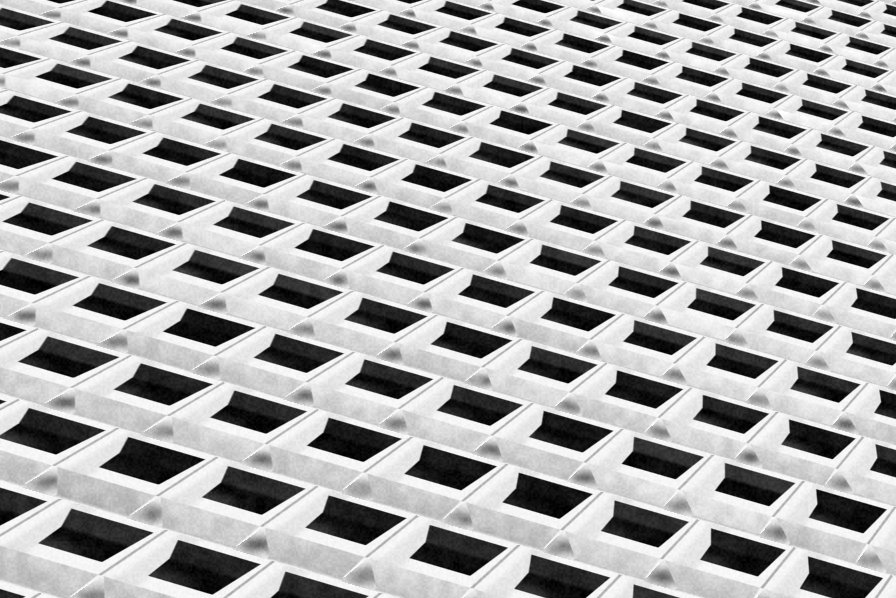
Reproduce this pattern procedurally as a WebGL 2 fragment shader.

```glsl
#version 300 es
precision highp float;
// A tilted facade of white box balconies with black openings, seen in perspective.
// A projective map turns the canvas into a staggered lattice; each cell draws one
// box from slanted edge functions, then per-box variation and film grain are added.

uniform vec2 u_resolution;
out vec4 fragColor;

// Lattice in canvas heights, y down: one column step, one row step, and the origin.
const vec3 COLUMN_STEP = vec3(0.1410, 0.03945, -0.0025);
const vec3 ROW_STEP    = vec3(-0.0592, 0.0627, -0.0556);
const vec3 ORIGIN      = vec3(0.5242, 0.4979, 1.0);

// Box layout in lattice units.
const float STAGGER     = 0.2;    // shift of every second row
const float SLANT       = 0.6;    // lean of the side walls
const float CELL_LEFT   = 0.56;
const float CELL_TOP    = 0.31;
const float FACE_TOP    = 0.35;
const float FACE_BOTTOM = 0.655;
const float OPEN_TOP    = -0.24;
const float OPEN_BOTTOM = 0.215;
const float WALL_FOOT   = -0.02;  // where the back wall meets the floor

// Grey tones and wear.
const float WHITE     = 0.965;
const float FACE_DIM  = 0.77;
const float FACE_LIT  = 0.94;
const float SHADOW    = 0.36;
const float SEAM      = 0.60;
const float BACK_WALL = 0.13;
const float FLOOR     = 0.035;
const float GRAIN     = 0.07;
const float GRAIN_DENSITY = 300.0;

float hash(vec2 p) {
    vec3 q = fract(vec3(p.xyx) * 0.1031);
    q += dot(q, q.yzx + 33.33);
    return fract((q.x + q.y) * q.z);
}

float noise(vec2 p) {
    vec2 i = floor(p), f = fract(p);
    f = f * f * (3.0 - 2.0 * f);
    return mix(mix(hash(i), hash(i + vec2(1, 0)), f.x),
               mix(hash(i + vec2(0, 1)), hash(i + vec2(1, 1)), f.x), f.y);
}

// Smoothed inside test: 1 where distance is positive.
float cover(float distance, float blur) {
    return smoothstep(-blur, blur, distance);
}

float band(float x, float low, float high, float blur) {
    return cover(x - low, blur) * cover(high - x, blur);
}

float boxTone(vec2 c, vec2 id, vec2 p, vec2 blur) {
    float variation = hash(id + 71.0);
    float mottle = noise(p * 55.0);
    float tone = WHITE;

    // Outer side wall seam and faint inner left wall.
    float top = cover(FACE_TOP - c.y, blur.y);
    tone = mix(tone, SEAM, 0.75 * band(c.x, 0.405, 0.432, blur.x) * top);
    tone = mix(tone, 0.86, 0.6 * band(c.x, -0.46, -0.25, 0.05) * top);

    // Smudged shadow in the gap beside the neighbouring face and under this one.
    vec2 gap = (c - vec2(-0.43, 0.56)) / vec2(0.16, 0.13);
    float smudge = exp(-dot(gap, gap)) * (0.55 + 0.45 * mottle);
    tone = mix(tone, SHADOW, smudge);
    tone = mix(tone, SEAM, 0.6 * band(c.y, FACE_BOTTOM - 0.01, FACE_BOTTOM + 0.02, blur.y + 0.01)
                         * cover(c.x + 0.25, blur.x));

    // Front face, greyer towards the lower left and at its foot.
    float drop = c.y - FACE_TOP;
    float face = band(c.y, FACE_TOP, FACE_BOTTOM, blur.y)
               * band(c.x, -0.545 + drop * 0.98, 0.405 + drop * 0.08, blur.x);
    float light = clamp(0.75 + 0.28 * p.x - 0.62 * p.y, 0.0, 1.0);
    float faceTone = mix(FACE_DIM, FACE_LIT, light) + 0.08 * (variation - 0.5)
                   + 0.10 * (mottle - 0.5) - 0.22 * drop;
    tone = mix(tone, faceTone, face);

    // Dark opening: its left edge bends where the back wall meets the floor.
    float left = c.y < WALL_FOOT ? mix(-0.41, -0.29, (c.y - OPEN_TOP) / (WALL_FOOT - OPEN_TOP))
                                 : mix(-0.29, -0.27, (c.y - WALL_FOOT) / (OPEN_BOTTOM - WALL_FOOT));
    float right = mix(0.36, 0.31, (c.y - OPEN_TOP) / (OPEN_BOTTOM - OPEN_TOP));
    float opening = band(c.y, OPEN_TOP, OPEN_BOTTOM, blur.y) * band(c.x, left, right, blur.x);
    float wall = cover(WALL_FOOT - c.y, blur.y + 0.02);
    float inside = mix(FLOOR, BACK_WALL * (0.5 + variation), wall) + 0.06 * (mottle - 0.4);
    float litFloor = smoothstep(0.04, 0.2, c.y) * smoothstep(0.25, -0.2, c.x);
    inside += 0.22 * litFloor * hash(id + 19.0);
    return mix(tone, inside, opening);
}

void main() {
    vec2 p = vec2(gl_FragCoord.x, u_resolution.y - gl_FragCoord.y) / u_resolution.y;

    // Canvas to lattice.
    vec3 q = inverse(mat3(COLUMN_STEP, ROW_STEP, ORIGIN)) * vec3(p, 1.0);
    vec2 lattice = q.xy / q.z;
    vec2 blur = 0.7 * fwidth(vec2(lattice.x + SLANT * lattice.y, lattice.y));

    // Staggered, slanted cell around each box.
    float row = floor(lattice.y + CELL_TOP);
    float y = lattice.y - row;
    float x = lattice.x + STAGGER * (1.0 - mod(row, 2.0)) + SLANT * y;
    float column = floor(x + CELL_LEFT);
    float tone = boxTone(vec2(x - column, y), vec2(column, row), p, blur);

    // Grain, weaker in the highlights.
    float grain = noise(p * GRAIN_DENSITY) - 0.5;
    tone += GRAIN * grain * mix(1.0, 0.5, smoothstep(0.8, 1.0, tone));
    fragColor = vec4(vec3(clamp(tone, 0.0, 1.0)), 1.0);
}
```
